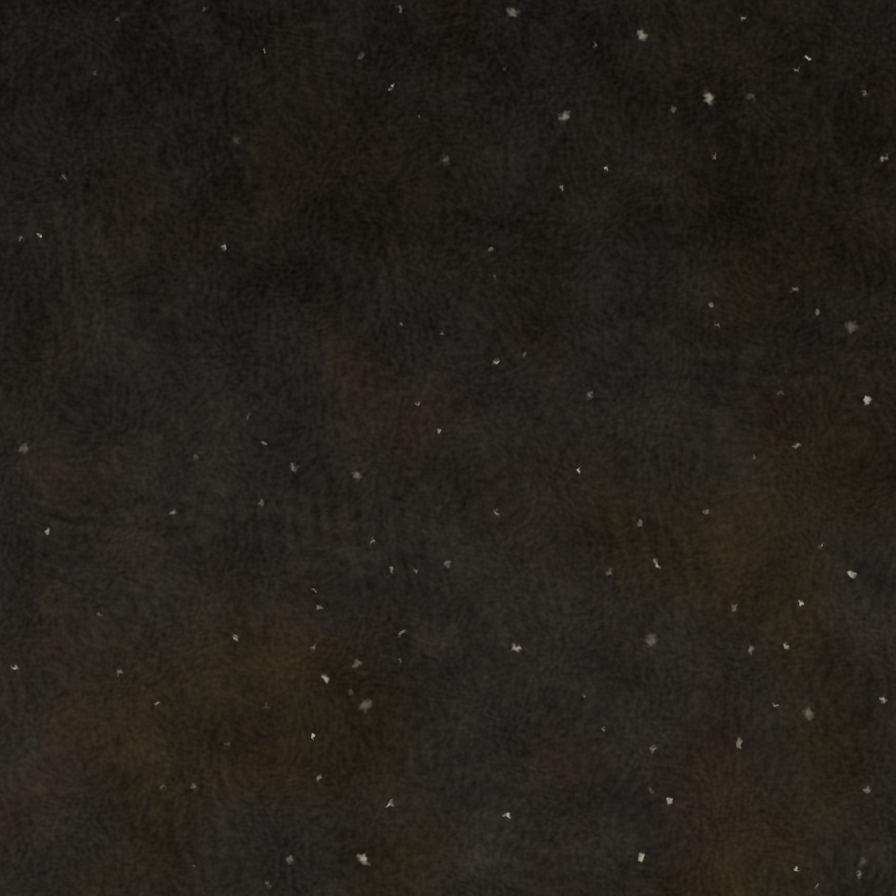
A Shadertoy shader for this texture:

```glsl
// Dark, worn, grainy surface with olive and rust stains, faint ripples and pale dust specks.

vec2 hash2(vec2 p) {
    vec3 q = fract(p.xyx * vec3(0.1031, 0.1030, 0.0973));
    q += dot(q, q.yzx + 33.33);
    return fract((q.xx + q.yz) * q.zy);
}

float gradientNoise(vec2 p) {
    vec2 cell = floor(p), f = p - cell;
    vec2 u = f * f * f * (f * (f * 6.0 - 15.0) + 10.0);
    float corner[4];
    for (int i = 0; i < 4; i++) {
        vec2 o = vec2(i & 1, i >> 1);
        float angle = 6.2832 * hash2(cell + o + 50.0).x;
        corner[i] = dot(vec2(cos(angle), sin(angle)), f - o);
    }
    return 1.4 * mix(mix(corner[0], corner[1], u.x), mix(corner[2], corner[3], u.x), u.y);
}

float fbm(vec2 p) {
    float sum = 0.0, amplitude = 0.55;
    for (int i = 0; i < 5; i++) {
        sum += amplitude * gradientNoise(p);
        p = mat2(1.6, 1.2, -1.2, 1.6) * p + 7.3;
        amplitude *= 0.58;
    }
    return sum;
}

// Short wavy bands, confined to a few small patches
float ripples(vec2 uv, vec2 direction, float seed) {
    float patchMask = smoothstep(0.28, 0.65, gradientNoise(uv * 6.0 + seed));
    float bend = 3.0 * gradientNoise(uv * 17.0 + seed);
    return patchMask * sin(dot(uv, direction) * 270.0 + bend);
}

// One jittered, ragged speck per occupied cell, denser in some regions
float specks(vec2 uv, float cells, float chance, float size, float seed) {
    vec2 p = uv * cells, cell = floor(p);
    vec2 place = hash2(cell + seed), kind = hash2(cell + seed + 71.0);
    vec2 shape = hash2(cell + seed + 137.0);
    vec2 d = (p - cell - mix(vec2(0.15), vec2(0.85), place)) / cells;
    d += 0.0030 * vec2(gradientNoise(uv * 190.0), gradientNoise(uv * 190.0 + 40.0));
    float angle = 0.4 + 2.4 * shape.x;
    d = mat2(cos(angle), -sin(angle), sin(angle), cos(angle)) * d;
    d.y *= 1.0 + 0.8 * shape.y;
    float radius = size * mix(0.7, 1.5, kind.y * kind.y * kind.y);
    float glow = 1.0 - smoothstep(radius * 0.15, radius * 1.3, length(d));
    float density = chance * (1.0 + 1.3 * gradientNoise(cell / cells * 5.0 + seed));
    return glow * step(kind.x, density) * mix(0.3, 1.0, shape.y);
}

void mainImage(out vec4 fragColor, in vec2 fragCoord) {
    vec2 uv = fragCoord / iResolution.y;

    // Broad light falloff and cloudy mottling
    float light = mix(0.150, 0.108, smoothstep(0.2, 0.95, uv.y));
    light += 0.038 * fbm(uv * 3.4 + 3.0) + 0.038 * fbm(uv * 14.0 + 20.0);

    // Fine fibres that swirl with a slow warp, over plain grain
    vec2 warp = vec2(gradientNoise(uv * 11.0), gradientNoise(uv * 11.0 + 31.0));
    vec2 fibre = uv + 0.022 * warp;
    float grain = gradientNoise(fibre * vec2(140.0, 90.0))
                + 0.8 * gradientNoise(fibre * vec2(100.0, 190.0) + 60.0)
                + 0.9 * gradientNoise(uv * 215.0 + 15.0);
    light += 0.026 * grain;
    light += 0.010 * ripples(uv, vec2(0.15, 1.0), 5.0);
    light += 0.010 * ripples(uv, vec2(1.0, 0.2), 23.0);

    // Warm grey, lightly stained olive and rust, mostly low and to the sides
    vec3 color = light * vec3(1.02, 0.94, 0.85);
    float lower = 1.0 - smoothstep(0.3, 0.85, uv.y);
    float olive = smoothstep(0.0, 0.5, fbm(uv * 3.0 + 11.0) + 0.18 * lower + 0.2 * uv.x - 0.15);
    color *= mix(vec3(1.0), vec3(1.03, 0.98, 0.73), olive);
    float rust = smoothstep(0.1, 0.7, fbm(uv * 4.5 + 44.0) + 0.1 * lower);
    color *= mix(vec3(1.0), vec3(1.14, 1.01, 0.86), rust);
    float moss = smoothstep(0.3, 0.75, fbm(uv * 9.0 + 80.0)) * lower;
    color += moss * vec3(0.055, 0.050, 0.022);

    // Pale dust: scattered bright specks and fainter small ones
    float dust = specks(uv, 13.0, 0.32, 0.0056, 9.0);
    dust = max(dust, 0.6 * specks(uv, 21.0, 0.16, 0.0045, 210.0));
    color = mix(color, vec3(0.76, 0.73, 0.66), 0.9 * dust);

    fragColor = vec4(clamp(color, 0.0, 1.0), 1.0);
}
```
